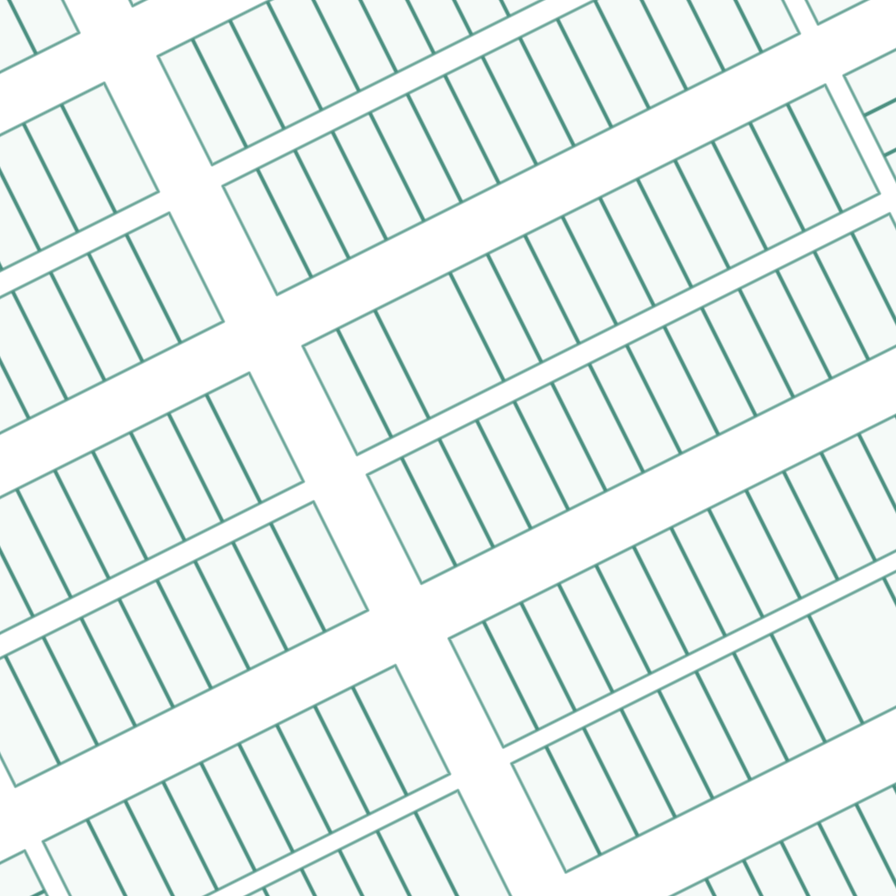
Give the GLSL for this pattern, as a WebGL 2 fragment shader.

```glsl
#version 300 es
precision highp float;

uniform vec2 u_resolution;
out vec4 fragColor;

const vec3 STREET = vec3(1.0);
const vec3 LOT = vec3(0.96, 0.98, 0.974);
const vec3 OUTLINE = vec3(0.42, 0.65, 0.60);
const vec3 DIVIDER = vec3(0.29, 0.56, 0.50);

float boxDistance(vec2 p, vec2 lo, vec2 hi) {
  vec2 d = abs(p - 0.5 * (lo + hi)) - 0.5 * (hi - lo);
  return length(max(d, 0.0)) + min(max(d.x, d.y), 0.0);
}

float stroke(float dist, float halfWidth, float soft) {
  return 1.0 - smoothstep(halfWidth - soft, halfWidth + soft, dist);
}

// Index of the nearest of several evenly spaced dividers
float nearestDivider(float x, float first, float pitch, float last) {
  return clamp(floor((x - first) / pitch + 0.5), 0.0, last);
}

// Rows come in back-to-back pairs, with a street between pairs
float rowStart(float row) {
  float pair = floor(row * 0.5);
  return mod(row, 2.0) < 0.5
    ? 0.135 + 0.3617 * pair + 0.0016 * pair * (pair - 1.0)
    : 0.297 + 0.3603 * pair;
}

// Extent of a block along the row, split by cross streets and alleys
vec2 blockSpan(float x) {
  if (x < -0.389) return vec2(-2.0, -0.400);
  if (x < 0.096) return vec2(-0.377, 0.0625);
  if (x < 0.793) return vec2(0.1296, 0.7813);
  return vec2(0.8047, 2.0);
}

float dividerDistance(vec2 p, float row, float top) {
  // Outer blocks are divided across the row
  if (p.x < -0.389 || p.x > 0.793) {
    float i = nearestDivider(p.y, top + 0.05, 0.05, 1.0);
    return abs(p.y - top - 0.05 * (i + 1.0));
  }
  if (p.x < 0.096) {
    float i = nearestDivider(p.x, -0.322, 0.0473, 7.0);
    return abs(p.x + 0.322 - 0.0473 * i);
  }
  float i = nearestDivider(p.x, 0.1725, 0.0468, 12.0);
  // Every third row has one double-width lot
  bool merged = mod(row, 3.0) > 1.5 && abs(i - 2.0 * row + 2.0) < 0.5;
  return merged ? 1.0 : abs(p.x - 0.1725 - 0.0468 * i);
}

void main() {
  vec2 uv = gl_FragCoord.xy / u_resolution;
  float soft = max(0.0014, 0.75 / min(u_resolution.x, u_resolution.y));

  // Street grid axes: x along the rows, y down across them
  vec2 down = vec2(uv.x, 1.0 - uv.y);
  vec2 p = mat2(0.8944, 0.4472, -0.4472, 0.8944) * down;
  vec2 span = blockSpan(p.x);

  vec3 color = STREET;
  for (int n = -1; n < 7; n++) {
    float row = float(n);
    float top = rowStart(row);
    float block = boxDistance(p, vec2(span.x, top), vec2(span.y, top + 0.1354));
    float inside = stroke(block, 0.0, soft);
    float divider = stroke(dividerDistance(p, row, top), 0.0021, soft);
    color = mix(color, LOT, inside);
    color = mix(color, OUTLINE, stroke(abs(block), 0.0016, soft));
    color = mix(color, DIVIDER, divider * inside);
  }
  fragColor = vec4(color, 1.0);
}
```
